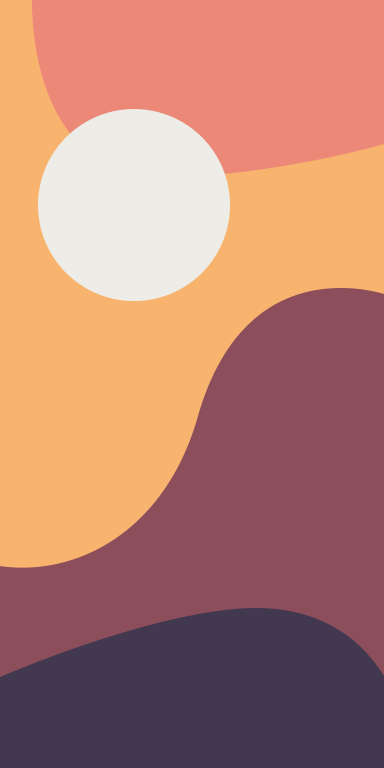
This background is drawn by a Shadertoy shader. Its source:

```glsl
const vec3 APRICOT = vec3(0.973, 0.702, 0.431);
const vec3 CORAL = vec3(0.922, 0.533, 0.471);
const vec3 IVORY = vec3(0.929, 0.925, 0.902);
const vec3 PLUM = vec3(0.553, 0.306, 0.361);
const vec3 INDIGO = vec3(0.259, 0.224, 0.314);

vec2 cubicPoint(vec2 a, vec2 b, vec2 c, vec2 d, float t) {
    float s = 1.0 - t;
    return s * s * s * a + 3.0 * s * s * t * b + 3.0 * s * t * t * c + t * t * t * d;
}

vec2 cubicTangent(vec2 a, vec2 b, vec2 c, vec2 d, float t) {
    float s = 1.0 - t;
    return s * s * (b - a) + 2.0 * s * t * (c - b) + t * t * (d - c);
}

// Approximate signed distance to a curve that advances in x; positive above
float curveDistance(vec2 p, vec2 a, vec2 b, vec2 c, vec2 d) {
    float low = 0.0;
    float high = 1.0;
    for (int i = 0; i < 18; i++) {
        float middle = 0.5 * (low + high);
        if (cubicPoint(a, b, c, d, middle).x < p.x) low = middle;
        else high = middle;
    }
    float t = 0.5 * (low + high);
    vec2 tangent = normalize(cubicTangent(a, b, c, d, t));
    return dot(p - cubicPoint(a, b, c, d, t), vec2(-tangent.y, tangent.x));
}

float cloudDistance(vec2 p) {
    vec2 joint = vec2(0.4167, 1.5443);
    if (p.x < joint.x)
        return curveDistance(p, vec2(0.0833, 2.0), vec2(0.0833, 1.8047),
                             vec2(0.1563, 1.5417), joint);
    return curveDistance(p, joint, vec2(0.5078, 1.5286),
                         vec2(0.7943, 1.5664), vec2(1.0, 1.625));
}

float highHillDistance(vec2 p) {
    vec2 slope = vec2(0.5156, 0.9167);
    vec2 crest = vec2(0.888, 1.25);
    if (p.x < slope.x)
        return curveDistance(p, vec2(0.0, 0.526), vec2(0.1953, 0.4974),
                             vec2(0.4297, 0.612), slope);
    if (p.x < crest.x)
        return curveDistance(p, slope, vec2(0.5781, 1.1354),
                             vec2(0.7083, 1.25), crest);
    return curveDistance(p, crest, vec2(0.9271, 1.25),
                         vec2(0.9635, 1.2448), vec2(1.0, 1.2344));
}

float lowHillDistance(vec2 p) {
    vec2 crest = vec2(0.6667, 0.4167);
    if (p.x < crest.x)
        return curveDistance(p, vec2(0.0, 0.237), vec2(0.2214, 0.3307),
                             vec2(0.4948, 0.4167), crest);
    return curveDistance(p, crest, vec2(0.8385, 0.4167),
                         vec2(0.9427, 0.3333), vec2(1.0, 0.2396));
}

// Blend a shape over the base; negative distance is inside
vec3 paint(vec3 base, vec3 color, float dist, float pixel) {
    return mix(base, color, clamp(0.5 - dist / pixel, 0.0, 1.0));
}

void mainImage(out vec4 fragColor, in vec2 fragCoord) {
    // Canvas is one unit wide and two units tall
    vec2 p = fragCoord / iResolution.xy * vec2(1.0, 2.0);
    float pixel = max(1.0 / iResolution.x, 2.0 / iResolution.y);

    // Sky and sun
    vec3 color = paint(APRICOT, CORAL, -cloudDistance(p), pixel);
    color = paint(color, IVORY, length(p - vec2(0.349, 1.466)) - 0.25, pixel);

    // Hills, far to near
    color = paint(color, PLUM, highHillDistance(p), pixel);
    color = paint(color, INDIGO, lowHillDistance(p), pixel);
    fragColor = vec4(color, 1.0);
}
```
